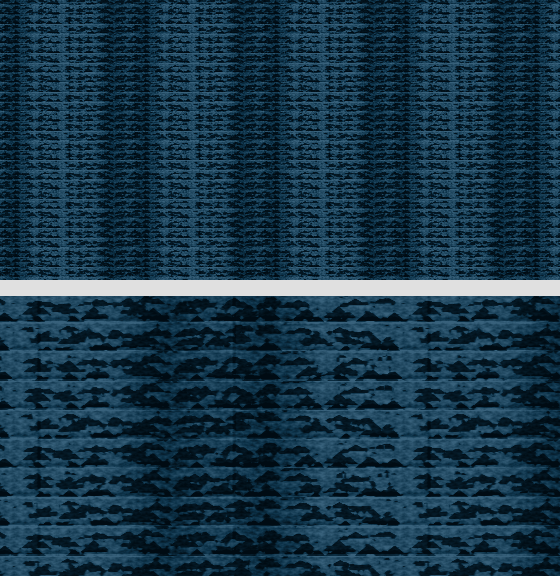
Top, the full canvas; bottom, a detail of the centre.
Reproduce this texture procedurally as a Shadertoy shader.

```glsl
// Dark blue woven stone: broad light and dark vertical bands crossed by thin ledges.
// Each ledge row is filled with jagged triangular cellular shadows whose size
// follows the band profile; rows share one layout with slight variation.

const float TAU = 6.2831853;

vec2 hash2(vec2 c) {
    return fract(sin(vec2(dot(c, vec2(127.1, 311.7)), dot(c, vec2(269.5, 183.3)))) * 4375.85);
}

// Cellular noise with a triangular metric, wrapping in x; low inside a shard
float shards(vec2 p, float wrap, float row) {
    float nearest = 9.0;
    for (int j = -1; j <= 1; j++)
    for (int i = -1; i <= 1; i++) {
        vec2 cell = floor(p) + vec2(i, j);
        vec2 rnd = hash2(vec2(mod(cell.x, wrap), cell.y));
        vec2 d = p - cell - 0.5 - 0.36 * sin(TAU * rnd + 0.5 * sin(row * 2.3));
        nearest = min(nearest, max(abs(d.x) * 0.9 - d.y * 0.6, d.y));
    }
    return nearest;
}

// Tone 0..1 to deep navy, blue and pale steel
vec3 ramp(float t) {
    vec3 low = mix(vec3(0.0, 0.045, 0.075), vec3(0.05, 0.20, 0.29), clamp(t * 2.0, 0.0, 1.0));
    return mix(low, vec3(0.19, 0.35, 0.45), clamp(t * 2.0 - 1.0, 0.0, 1.2));
}

void mainImage(out vec4 fragColor, in vec2 fragCoord) {
    vec2 uv = fragCoord / iResolution.y;
    float px = 28.8 / iResolution.y;

    // Band coordinate (0 at a light centre) and ledge rows counted from the top
    float band = (uv.x - 0.228) / 0.4643;
    float y = (1.0 - uv.y) * 28.8 - 0.5;
    float row = floor(y), v = fract(y);
    float x = fract(band + 0.5) - 0.5;
    vec2 rowRnd = hash2(vec2(row, 7.0));

    // Ragged band profile: light middle, dark flanks, dim strip between them
    float ragged = 0.018 * sin(TAU * v + row * 1.7) + 0.012 * sin(TAU * v * 3.0 + x * 40.0);
    float s = abs(x) + ragged;
    float lum = 1.0 - smoothstep(0.22, 0.37, s) + 0.55 * smoothstep(0.39, 0.46, s);

    // Coarse shards with edges broken up by finer ones, and stone grain
    vec2 p = vec2(x * 13.0, v * 2.1);
    float coarse = shards(p, 13.0, row);
    float fine = shards(p * vec2(3.0, 2.0) + vec2(0.0, 5.0), 39.0, row + 3.0);
    float grain = shards(p * vec2(5.0, 4.0) + vec2(0.0, 23.0), 65.0, row) - 0.27;
    float soft = 0.03 + 0.6 * px;
    float size = mix(0.36, 0.34 * smoothstep(0.02, 0.4, v), lum);
    float shadow = 1.0 - smoothstep(-soft, soft, coarse + 0.4 * (fine - 0.27) - size);

    // Lit stone fades down each row, shadows stay almost black
    float lit = mix(0.40, 0.78, lum) - 0.10 * v + 0.45 * (fine - 0.27) + 0.5 * grain;
    float dark = mix(0.03, 0.11, lum) + 0.25 * grain;
    float tone = mix(lit, dark, shadow);

    // Pale ledge line with uneven strength, and a dark lip above it
    float ledge = 1.0 - smoothstep(0.03, 0.04 + 0.7 * px, min(v, 1.0 - v));
    float wear = 0.65 + 0.35 * sin(x * TAU * 9.0 + row * 2.0) * sin(x * TAU * 4.0 + row);
    tone += ledge * wear * (0.15 + 0.35 * rowRnd.x) * mix(0.6, 1.0, lum);
    tone -= 0.18 * smoothstep(0.76, 0.88, v) * (1.0 - ledge);

    // Faint broken vertical seams, two per band period
    float seam = abs(fract((band - 0.045) * 2.0 + 0.5) - 0.5) * 0.5;
    float seamWidth = 0.003 + 1.0 / (0.4643 * iResolution.y);
    tone -= 0.16 * (1.0 - smoothstep(0.002, seamWidth, seam)) * step(0.3, rowRnd.y);

    fragColor = vec4(ramp(tone), 1.0);
}
```
